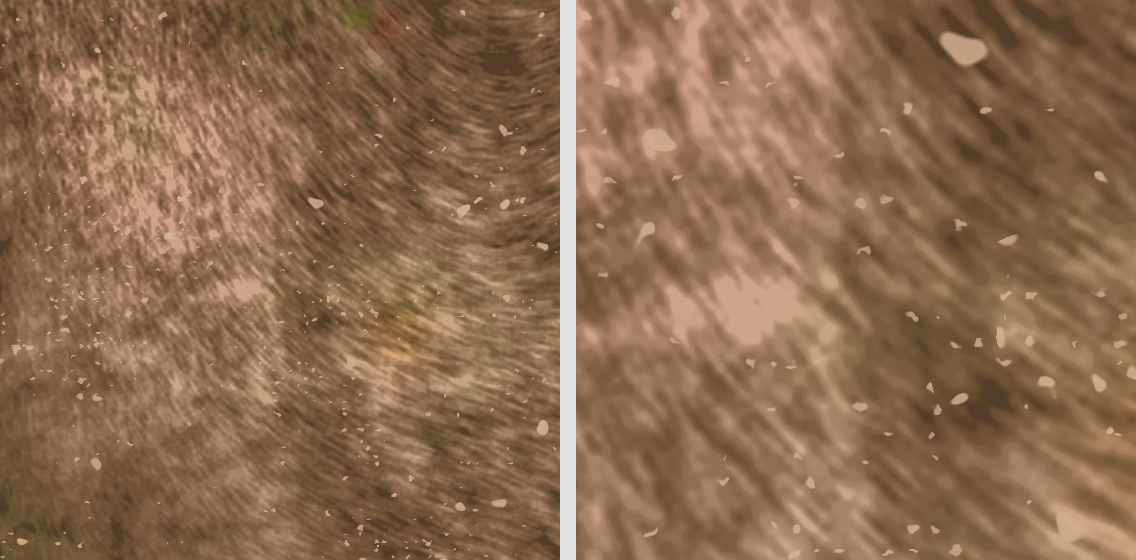
Left, the full canvas; right, a detail of the centre.
Reproduce this texture procedurally as a three.js fragment shader.

```glsl
// Weathered earthy ground: blotchy brown clouds under fine combed grain and pale chips.
// Grain is noise averaged along a turning direction field; all layers add up to one
// tone that runs through a brown ramp, with soft tints and scattered flecks on top.
varying vec2 vUv;

const vec3 UMBER = vec3(0.33, 0.245, 0.165);
const vec3 BARK  = vec3(0.43, 0.32, 0.21);
const vec3 EARTH = vec3(0.49, 0.37, 0.26);
const vec3 CLAY  = vec3(0.56, 0.43, 0.32);
const vec3 SAND  = vec3(0.65, 0.51, 0.40);
const vec3 BLUSH = vec3(0.80, 0.65, 0.54);
const vec3 CREAM = vec3(0.87, 0.75, 0.61);

float hash(vec2 p) {
  return fract(sin(dot(p, vec2(127.1, 311.7))) * 43758.5453);
}

float noise(vec2 p) {
  vec2 i = floor(p);
  vec2 f = fract(p);
  f = f * f * (3.0 - 2.0 * f);
  float low = mix(hash(i), hash(i + vec2(1.0, 0.0)), f.x);
  float high = mix(hash(i + vec2(0.0, 1.0)), hash(i + vec2(1.0, 1.0)), f.x);
  return mix(low, high, f.y);
}

// Layered noise, centred on zero
float fbm(vec2 p) {
  float sum = 0.0;
  float amp = 0.5;
  for (int i = 0; i < 4; i++) {
    sum += amp * (noise(p) - 0.5);
    p = mat2(0.8, 0.6, -0.6, 0.8) * p * 2.03 + 17.3;
    amp *= 0.55;
  }
  return sum;
}

// Soft round patch
float glow(vec2 p, vec2 centre, float radius) {
  vec2 d = (p - centre) / radius;
  return exp(-dot(d, d));
}

// Direction of the grain: steep at upper left, flatter to the right
vec2 grainDirection(vec2 p) {
  float angle = -1.35 + 1.0 * smoothstep(0.1, 0.9, p.x + 0.35 * (0.5 - p.y));
  angle += 0.75 * smoothstep(0.78, 1.0, p.x) * smoothstep(0.3, 0.6, p.y);
  return vec2(cos(angle), sin(angle));
}

// Noise smeared along a direction, centred on zero
float streaks(vec2 p, vec2 dir, float scale, float reach) {
  float sum = 0.0;
  for (int i = -4; i <= 4; i++) {
    sum += noise((p + dir * reach * float(i) / 4.0) * scale) - 0.5;
  }
  return sum / 9.0;
}

// One irregular chip per cell, present with the given chance
float flecks(vec2 p, float cells, float chance, float size, float softness) {
  vec2 bend = vec2(noise(p * cells * 3.5), noise(p * cells * 3.5 + 41.0)) - 0.5;
  vec2 q = p * cells + bend * size * 1.3;
  vec2 id = floor(q);
  vec2 centre = 0.35 + 0.3 * vec2(hash(id + 3.1), hash(id + 8.7));
  float radius = size * mix(0.4, 1.0, hash(id + 5.3));
  float d = length((fract(q) - centre) * vec2(0.85, 1.15));
  float shape = 1.0 - smoothstep(radius * (1.0 - softness), radius, d);
  return shape * step(hash(id + 12.9), chance);
}

// Broad light and dark areas
float broadAreas(vec2 p) {
  float light = 0.9 * glow(p, vec2(0.27, 0.78), 0.17) + 0.6 * glow(p, vec2(0.12, 0.38), 0.18)
    + 0.7 * glow(p, vec2(0.45, 0.54), 0.11) + 0.8 * glow(p, vec2(0.64, 0.29), 0.09)
    + 0.6 * glow(p, vec2(0.84, 0.51), 0.11);
  float dark = 0.7 * glow(p, vec2(0.08, 0.06), 0.26) + 1.3 * glow(p, vec2(1.0, 0.96), 0.15)
    + 0.9 * glow(p, vec2(0.54, 0.43), 0.07) + 0.8 * glow(p, vec2(0.45, 0.88), 0.12)
    + 0.6 * glow(p, vec2(0.04, 0.97), 0.12) + 0.5 * glow(p, vec2(0.82, 0.18), 0.13);
  return light - dark;
}

vec3 earthRamp(float tone) {
  vec3 c = mix(UMBER, BARK, smoothstep(-2.1, -1.1, tone));
  c = mix(c, EARTH, smoothstep(-1.1, -0.36, tone));
  c = mix(c, CLAY, smoothstep(-0.36, 0.3, tone));
  c = mix(c, SAND, smoothstep(0.3, 1.0, tone));
  return mix(c, BLUSH, smoothstep(1.0, 2.1, tone));
}

void main() {
  vec2 p = vUv;
  vec2 dir = grainDirection(p);
  float focus = mix(0.35, 1.0, smoothstep(0.25, 0.85, p.x + 0.75 * p.y));
  float rightness = smoothstep(0.2, 0.6, p.x);

  // Tone: areas, clouds, ragged blotches, combed grain, fine speckle
  vec2 ragged = p + 0.012 * dir * (noise(p * 70.0) - 0.5);
  float tone = broadAreas(ragged) + 3.6 * fbm(ragged * 5.0) + 3.0 * fbm(ragged * 19.0 + 31.0);
  tone += focus * 4.2 * streaks(p, dir, 150.0, mix(0.007, 0.014, rightness));
  tone += focus * 1.6 * streaks(p, dir, 75.0, 0.02);
  tone += focus * mix(1.1, 0.5, rightness) * (noise(p * 170.0 + 9.0) - 0.5);
  vec3 color = earthRamp(tone - 0.05);

  // Tints: rosy, olive, and a few local stains
  float hue = fbm(p * 4.0 + 63.0);
  color *= mix(vec3(1.0), vec3(1.04, 0.98, 0.99), glow(p, vec2(0.25, 0.75), 0.3));
  color *= mix(vec3(1.0), vec3(0.94, 1.0, 0.92), smoothstep(0.03, 0.22, hue));
  color *= mix(vec3(1.0), vec3(1.04, 0.98, 0.8), glow(p, vec2(0.71, 0.40), 0.07));
  color *= mix(vec3(1.0), vec3(0.8, 1.02, 0.6), glow(p, vec2(0.64, 0.97), 0.025));
  color *= mix(vec3(1.0), vec3(1.1, 0.9, 0.92), glow(p, vec2(0.69, 0.95), 0.035));

  // Chips: rare large ones, and small ones in clusters toward the lower right
  float cluster = smoothstep(0.0, 0.2, fbm(p * 6.0 + 90.0) + 0.16 * glow(p, vec2(0.72, 0.46), 0.28));
  float crowd = cluster * (1.0 - smoothstep(0.55, 0.72, p.y));
  float chips = 0.85 * flecks(p, 15.0, 0.09, 0.2, 0.35);
  chips = max(chips, 0.8 * flecks(p + 0.37, 34.0, 0.03 + 0.22 * crowd, 0.26, 0.4));
  chips = max(chips, 0.75 * flecks(p + 0.71, 72.0, 0.02 + 0.25 * crowd, 0.3, 0.5));
  gl_FragColor = vec4(mix(color, mix(BLUSH, CREAM, noise(p * 25.0)), chips), 1.0);
}
```
